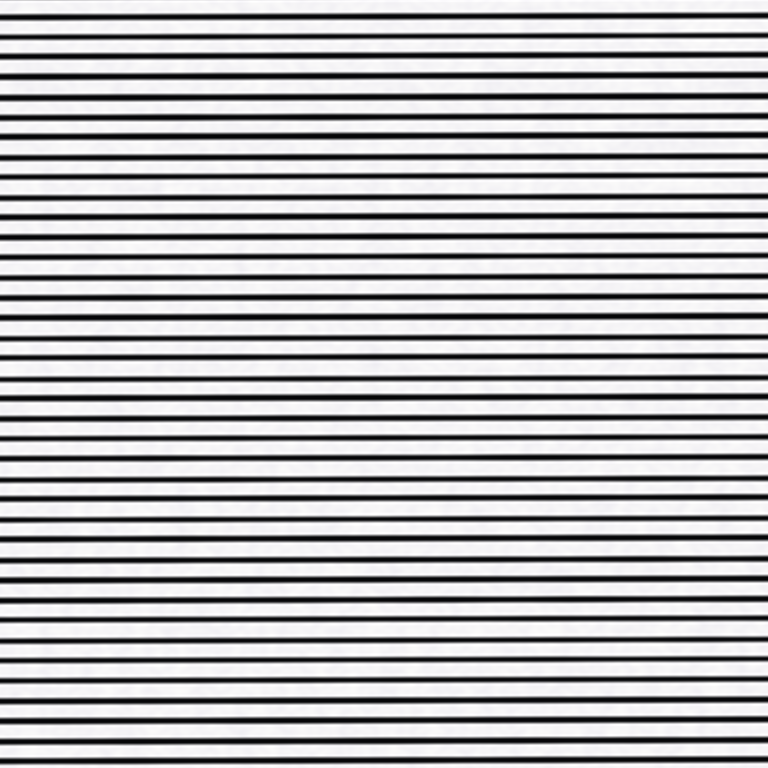
Give the GLSL for this pattern, as a Shadertoy shader.

```glsl
// Thin soft black horizontal rules, slightly tilted, on faintly mottled white paper.

#define LINE_COUNT 38.17                 // rules per canvas height
#define FIRST_LINE 0.0089                // height of the lowest rule at the left edge
#define TILT 0.0024                      // rise of each rule across the canvas
#define HALF_WIDTH 0.14                  // half width of a rule, in spacings
#define SOFTNESS 0.21                    // width of the edge ramp, in spacings
#define SPACING_JITTER 0.045             // shift of single rules, in spacings
#define WIDTH_JITTER 0.016               // change of half width between rules
#define MOTTLE 0.022                     // strength of the paper mottling
#define INK vec3(0.018, 0.020, 0.028)
#define PAPER vec3(0.962, 0.958, 0.965)

float hash(float n) {
    return fract(sin(n * 127.1 + 11.7) * 4375.85);
}

vec2 gradient(vec2 cell) {
    float angle = 6.2832 * hash(cell.x + 57.3 * cell.y);
    return vec2(cos(angle), sin(angle));
}

// Gradient noise, roughly -0.7 to 0.7
float noise(vec2 p) {
    vec2 i = floor(p), f = fract(p);
    vec2 u = f * f * f * (f * (f * 6.0 - 15.0) + 10.0);
    vec2 e = vec2(0.0, 1.0);
    float low = mix(dot(gradient(i), f), dot(gradient(i + e.yx), f - e.yx), u.x);
    float high = mix(dot(gradient(i + e.xy), f - e.xy), dot(gradient(i + 1.0), f - 1.0), u.x);
    return mix(low, high, u.y);
}

// White paper with a pale grey-lilac weave, brighter close to the rules
vec3 paper(vec2 uv, float dist) {
    float columns = noise(vec2(uv.x * 40.0, uv.y * 14.0));
    float grain = noise(uv * vec2(75.0, 115.0) + 31.0);
    float halo = smoothstep(0.18, 0.25, dist) * (1.0 - smoothstep(0.27, 0.36, dist));
    vec3 tint = vec3(1.0, 1.1, 0.6);
    return PAPER + tint * MOTTLE * (columns + grain) + 0.03 * halo;
}

void mainImage(out vec4 fragColor, in vec2 fragCoord) {
    vec2 uv = fragCoord / iResolution.xy;

    // Nearest rule and the distance to it, in spacings
    float height = (uv.y - FIRST_LINE - TILT * uv.x) * LINE_COUNT;
    float row = floor(height + 0.5);
    float shift = SPACING_JITTER * (2.0 * hash(row) - 1.0);
    float dist = abs(height - row - shift);

    // Rule profile with uneven weight
    float halfWidth = HALF_WIDTH + WIDTH_JITTER * (2.0 * hash(row + 71.0) - 1.0);
    halfWidth += 0.012 * noise(vec2(uv.x * 9.0, row * 3.7));
    float ramp = 0.5 * max(SOFTNESS, 1.5 * LINE_COUNT / iResolution.y);
    float coverage = 1.0 - smoothstep(halfWidth - ramp, halfWidth + ramp, dist);

    vec3 color = mix(paper(uv, dist), INK, coverage);
    fragColor = vec4(clamp(color, 0.0, 1.0), 1.0);
}
```
